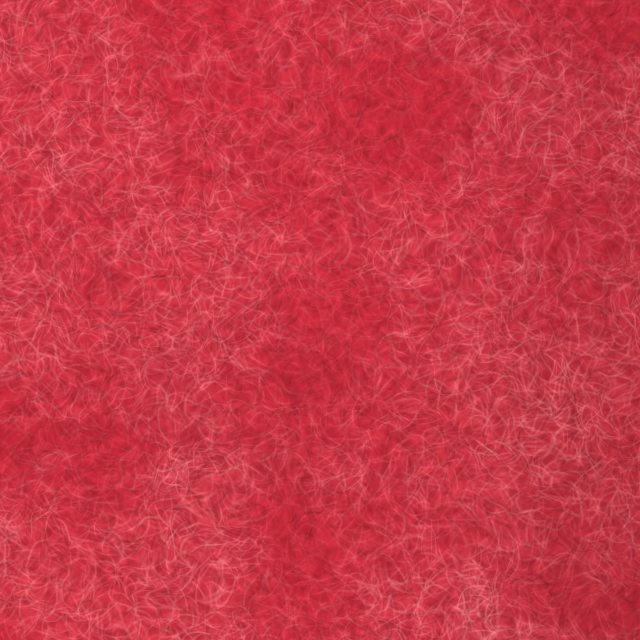
Reproduce this texture procedurally as a WebGL 1 fragment shader.

```glsl
precision highp float;
// Red wool felt: a tangle of fine pale curling fibres over a deep red mat.

uniform vec2 u_resolution;

#define FIBRE_LAYERS 18
#define FIBRE_WIDTH 0.0025
#define COARSE_CELLS 17.0
#define FINE_CELLS 38.0
#define CURL 0.9
#define FIBRE_VEIL 0.27
#define HAZE_VEIL 0.13
#define SHADOW_DEPTH 0.085
#define GRAIN 0.24
#define DEEP_RED vec3(0.74, 0.135, 0.20)
#define PALE_PINK vec3(0.94, 0.54, 0.56)

float hash1(vec2 p) {
  vec3 q = fract(p.xyx * 0.1031);
  q += dot(q, q.yzx + 33.33);
  return fract((q.x + q.y) * q.z);
}

vec4 hash4(vec2 p) {
  vec4 q = fract(p.xyxy * vec4(0.1031, 0.1030, 0.0973, 0.1099));
  q += dot(q, q.wzxy + 33.33);
  return fract((q.xxyz + q.yzzw) * q.zywx);
}

float noise(vec2 p) {
  vec2 cell = floor(p);
  vec2 f = fract(p);
  f = f * f * (3.0 - 2.0 * f);
  float low = mix(hash1(cell), hash1(cell + vec2(1.0, 0.0)), f.x);
  float high = mix(hash1(cell + vec2(0.0, 1.0)), hash1(cell + 1.0), f.x);
  return mix(low, high, f.y);
}

float fbm(vec2 p) {
  float sum = 0.0;
  float gain = 0.533;
  for (int i = 0; i < 4; i++) {
    sum += gain * noise(p);
    p = mat2(1.6, 1.2, -1.2, 1.6) * p + 7.3;
    gain *= 0.5;
  }
  return sum;
}

vec2 wiggle(vec2 p) {
  return vec2(noise(p + 11.7), noise(p + 47.2)) - 0.5;
}

// One bent, tapered strand per grid cell, gathered from the nearby cells.
float fibres(vec2 p, float cells, float seed) {
  float width = max(FIBRE_WIDTH, 1.0 / u_resolution.y) * cells;
  vec2 q = p * cells;
  vec2 home = floor(q);
  float sum = 0.0;
  for (int y = -1; y <= 1; y++) {
    for (int x = -1; x <= 1; x++) {
      vec2 cell = home + vec2(float(x), float(y));
      vec4 rnd = hash4(cell + seed * 17.0 + 5.0);
      vec2 extra = hash4(cell + seed * 29.0 + 91.0).xy;
      float angle = rnd.z * 6.2832;
      vec2 along = vec2(cos(angle), sin(angle));
      vec2 d = q - cell - rnd.xy;
      vec2 local = vec2(dot(d, along), dot(d, vec2(-along.y, along.x)));
      float bend = (extra.x * 2.0 - 1.0) * CURL;
      float slope = 2.0 * bend * local.x;
      float off = abs(local.y - bend * local.x * local.x) / sqrt(1.0 + slope * slope);
      float body = 1.0 - smoothstep(0.0, width * mix(0.8, 1.3, extra.y), off);
      float taper = 1.0 - smoothstep(0.2, 0.78, abs(local.x));
      sum += body * taper * mix(0.25, 1.0, rnd.w * rnd.w);
    }
  }
  return sum;
}

void main() {
  vec2 p = gl_FragCoord.xy / min(u_resolution.x, u_resolution.y);
  vec2 screen = gl_FragCoord.xy / u_resolution;
  vec2 warped = p + 0.018 * wiggle(p * 15.0) + 0.006 * wiggle(p * 48.0);

  // Thin and thick patches of the mat, with a few bright tufts.
  float patches = fbm(p * 6.0 + 3.1);
  float tufts = smoothstep(0.59, 0.82, fbm(warped * 11.0 + 21.0));
  float density = mix(0.45, 1.5, smoothstep(0.25, 0.75, patches)) + 0.9 * tufts;

  // Every fourth layer lies in shadow, the others catch the light.
  float lit = 0.0;
  float shadow = 0.0;
  for (int i = 0; i < FIBRE_LAYERS; i++) {
    float layer = float(i);
    float cells = mix(COARSE_CELLS, FINE_CELLS, fract(layer * 0.618));
    float strands = fibres(warped + layer * 0.137, cells, layer);
    if (mod(layer, 4.0) > 2.5) shadow += strands;
    else lit += strands;
  }

  // Fine nap between the strands.
  float nap = 0.6 * noise(warped * 85.0) + 0.4 * noise(warped * 170.0 + 9.0) - 0.5;
  float haze = HAZE_VEIL * density * (0.75 + 0.8 * nap);
  float veil = 1.0 - exp(-(FIBRE_VEIL * lit * density + haze));

  // Broad light falls off towards the right.
  float light = 1.02 - 0.08 * smoothstep(0.6, 1.0, screen.x) + 0.08 * (fbm(p * 3.0 + 40.0) - 0.5);
  float shade = light * (1.0 + GRAIN * nap - SHADOW_DEPTH * shadow);

  gl_FragColor = vec4(mix(DEEP_RED, PALE_PINK, veil) * shade, 1.0);
}
```
